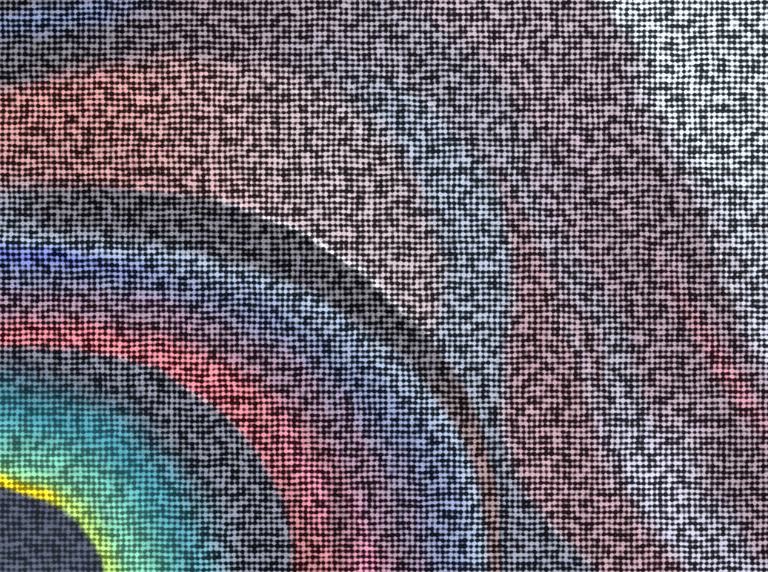
Write a Shadertoy shader that draws this texture.

```glsl
const float TAU = 6.2831853;

vec2 hashGradient(vec2 cell) {
    float a = TAU * fract(sin(dot(cell, vec2(127.1, 311.7))) * 43758.5);
    return vec2(cos(a), sin(a));
}

float gradientNoise(vec2 p) {
    vec2 i = floor(p), f = fract(p), e = vec2(0, 1);
    vec2 u = f * f * f * (f * (f * 6.0 - 15.0) + 10.0);
    float low = mix(dot(hashGradient(i), f), dot(hashGradient(i + e.yx), f - e.yx), u.x);
    float high = mix(dot(hashGradient(i + e), f - e), dot(hashGradient(i + 1.0), f - 1.0), u.x);
    return mix(low, high, u.y);
}

float fbm(vec2 p) {
    float sum = 0.0, gain = 1.0;
    for (int i = 0; i < 4; i++) {
        sum += gain * gradientNoise(p);
        p = p * 2.03 + 7.1;
        gain *= 0.5;
    }
    return sum;
}

// Cubic through four values spaced evenly over t = 0..1
float curve(float k0, float k1, float k2, float k3, float t) {
    float a = 3.0 * t - 1.0, b = a - 1.0, c = 1.0 - t;
    return 0.5 * (k0 * a * b * c + k3 * t * a * b) + 4.5 * t * c * (k2 * a - k1 * b);
}

float inside(float d, float soft) {
    return 1.0 - smoothstep(-soft, soft, d);
}

float band(float d, float width) {
    return exp(-d * d / (width * width));
}

// Raised paint: a bright crest with a shadow just inside it
vec3 ridge(vec3 col, float d, float width, float amount) {
    col *= 1.0 - 0.7 * amount * band(d + 1.8 * width, 1.4 * width);
    return mix(col, vec3(0.82, 0.82, 0.87), amount * band(d, width));
}

// Upright bands sweeping down to the right
vec3 outerBands(vec2 p, float streak) {
    float mauve = p.x - curve(1.65, 1.37, 1.20, 1.06, p.y);
    float pale = p.x - curve(1.36, 1.10, 0.97, 0.70, p.y);
    float wine = p.x - curve(1.21, 1.03, 0.91, 0.45, p.y);
    float slate = p.x - curve(1.047, 0.88, 0.87, 0.40, p.y);
    float top = smoothstep(0.4, 1.0, p.y);
    vec3 col = mix(vec3(0.47, 0.50, 0.57), vec3(0.63, 0.70, 0.74), top);
    vec3 tint = mix(vec3(0.33, 0.22, 0.28), vec3(0.42, 0.34, 0.40), top);
    col = mix(col, tint, inside(mauve + 0.06 * streak, 0.05));
    float redStreak = band(p.x - 1.29 + 0.65 * (p.y - 0.32), 0.02) * band(p.y - 0.36, 0.14);
    col = mix(col, vec3(0.72, 0.22, 0.30), 0.55 * redStreak);
    tint = mix(vec3(0.44, 0.44, 0.53), vec3(0.35, 0.34, 0.41), smoothstep(0.1, 0.7, p.y));
    col = mix(col, tint, inside(pale + 0.06 * streak, 0.05));
    float glow = band(p.x - 1.18, 0.06) * band(p.y - 0.2, 0.08);
    col = mix(col, vec3(0.62, 0.64, 0.74), 0.5 * glow);
    float fade = inside(p.y - 0.66, 0.12);
    col = mix(col, vec3(0.42, 0.25, 0.30), fade * inside(wine + 0.05 * streak, 0.035));
    tint = mix(vec3(0.22, 0.25, 0.33), vec3(0.34, 0.40, 0.49), smoothstep(0.05, 0.5, p.y));
    col = mix(col, tint, inside(slate, 0.018));
    col = ridge(col, slate, 0.004, 0.25);
    return ridge(col, mauve - 0.01, 0.004, 0.4 * band(p.y - 0.58, 0.12));
}

// Dark upper left corner with a blue stroke
vec3 darkCorner(vec3 col, vec2 p) {
    float corner = inside(p.x - 0.6, 0.22) * smoothstep(0.77, 0.87, p.y);
    vec3 tint = mix(vec3(0.10, 0.09, 0.13), vec3(0.30, 0.21, 0.26), smoothstep(0.05, 0.42, p.x));
    float stroke = band(p.y - 0.95 - 0.2 * p.x, 0.025) * inside(p.x - 0.24, 0.1);
    return mix(mix(col, tint, corner), vec3(0.13, 0.23, 0.46), 0.8 * stroke);
}

// Nested arches around the lower left corner
vec3 arches(vec3 col, vec2 p, float r, float t, float streak) {
    float rose = r - curve(0.0, 0.89, 1.0, 0.85, t);
    float crest = r - curve(0.875, 0.85, 0.75, 0.668, t);
    float blue = r - curve(0.855, 0.785, 0.645, 0.59, t);
    float red = r - curve(0.672, 0.575, 0.483, 0.44, t);
    float dark = r - curve(0.515, 0.49, 0.43, 0.398, t);
    float teal = r - curve(0.39, 0.355, 0.335, 0.335, t);
    float core = r - curve(0.185, 0.165, 0.148, 0.15, t);

    vec3 tint = mix(vec3(0.57, 0.24, 0.22), vec3(0.47, 0.39, 0.42), smoothstep(0.1, 0.6, p.x));
    tint = mix(tint, vec3(0.36, 0.21, 0.23), 0.6 * inside(crest - 0.06, 0.07) * smoothstep(0.6, 1.0, t));
    col = mix(col, tint, inside(rose + 0.03 * streak, 0.025));
    col = ridge(col, rose + 0.025, 0.003, 0.4 * band(t - 0.57, 0.1));

    tint = mix(vec3(0.33, 0.18, 0.18), vec3(0.10, 0.09, 0.13), smoothstep(0.12, 0.33, t));
    tint = mix(tint, vec3(0.27, 0.33, 0.42), smoothstep(0.9, 1.0, t) * 0.7);
    tint = mix(tint, vec3(0.27, 0.33, 0.42), inside(blue - 0.02, 0.03) * smoothstep(0.5, 0.8, t));
    col = mix(col, tint, inside(crest, 0.006 + 0.02 * smoothstep(0.75, 1.0, t)));
    col = ridge(col, crest, 0.005, 0.8 * band(t - 0.49, 0.17));

    float depth = clamp(-blue / max(red - blue, 0.02) + 0.15 * streak, 0.0, 1.0);
    tint = mix(vec3(0.35, 0.45, 0.56), vec3(0.17, 0.23, 0.41), smoothstep(0.0, 0.4, depth));
    tint = mix(tint, vec3(0.32, 0.17, 0.27), smoothstep(0.35, 0.85, depth));
    float stroke = band(blue + 0.035, 0.02) * smoothstep(0.6, 0.95, t);
    col = mix(col, mix(tint, vec3(0.03, 0.10, 0.56), 0.85 * stroke), inside(blue, 0.014));
    tint = mix(vec3(0.45, 0.12, 0.14), vec3(0.70, 0.18, 0.23), smoothstep(0.08, 0.5, t));
    float magenta = smoothstep(-0.12, -0.02, red) * inside(t - 0.25, 0.2);
    tint = mix(tint, vec3(0.56, 0.20, 0.33) * (1.0 + streak), magenta);
    col = mix(col, tint, inside(red + 0.03 * streak, 0.03));

    col = mix(col, vec3(0.15, 0.17, 0.24), inside(dark, 0.01));
    col = ridge(col, dark, 0.003, 0.3 * band(t - 0.5, 0.25));
    tint = mix(vec3(0.42, 0.74, 0.61), vec3(0.20, 0.51, 0.58), smoothstep(-0.15, -0.04, teal));
    col = mix(col, tint, inside(teal, 0.05));
    col = mix(col, vec3(0.72, 0.82, 0.25), 0.7 * inside(core - 0.03, 0.025));
    col = mix(col, vec3(1.0, 0.86, 0.04), inside(core - 0.018, 0.012) * smoothstep(0.45, 0.7, t));
    return mix(col, vec3(0.23, 0.26, 0.33), inside(core, 0.008));
}

// Woven ground: dark gaps between lit threads
vec3 weave(vec3 col, vec2 p, float gloss) {
    vec2 bend = 0.3 * vec2(fbm(p * 13.0), fbm(p * 13.0 + 31.0));
    vec2 thread = 0.5 + 0.5 * cos(TAU * (p * 100.0 + bend));
    float lit = mix(thread.x, thread.y, 0.55) + 0.55 * fbm(p * 55.0);
    vec3 base = mix(col, vec3(0.40, 0.40, 0.46), 0.2 * gloss);
    vec3 shine = base * mix(1.25, 1.05, gloss) + 0.42 * gloss;
    return mix(base * mix(0.68, 0.28, gloss), shine, smoothstep(0.1, 0.95, lit));
}

void mainImage(out vec4 fragColor, in vec2 fragCoord) {
    vec2 p = fragCoord / iResolution.y;
    vec2 w = p + 0.012 * vec2(fbm(p * 7.0), fbm(p * 7.0 + 19.0));
    float r = length(w), t = atan(w.y, w.x) / (0.25 * TAU);
    float outer = fbm(vec2((w.x + 0.45 * w.y * w.y) * 18.0, w.y * 4.0));
    float inner = fbm(vec2(r * 26.0, t * 4.0));
    vec3 col = arches(darkCorner(outerBands(w, outer), w), w, r, t, inner);
    col *= 1.0 + 0.2 * mix(inner, outer, smoothstep(0.7, 1.0, r));
    col = weave(col, p, mix(0.25, 1.0, smoothstep(0.28, 0.42, r)));
    fragColor = vec4(clamp(col, 0.0, 1.0), 1.0);
}
```
